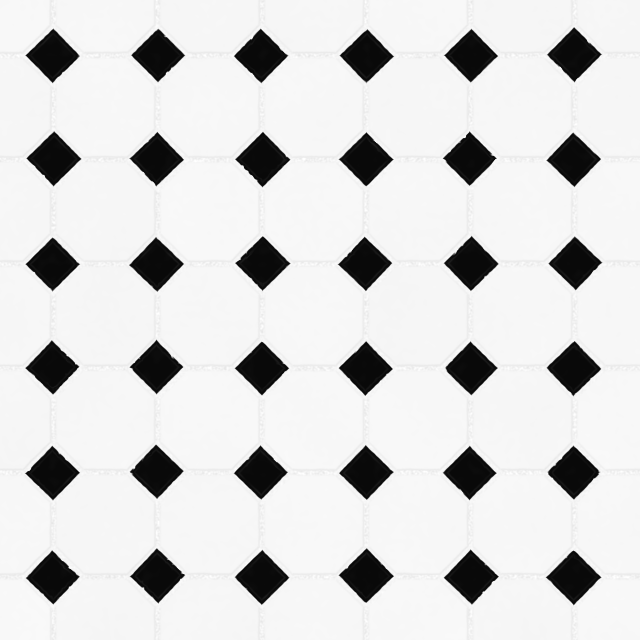
Write a Shadertoy shader that draws this pattern.

```glsl
// White octagon floor tiles with small black diamond insets and pale grainy grout.

const float PITCH         = 0.1629;               // spacing of the diamonds
const vec2  FIRST_CENTER  = vec2(0.0833, 0.0990); // lower left diamond
const float DIAMOND_HALF  = 0.0424;               // half diagonal of the black inset
const float SOCKET_HALF   = 0.0515;               // half diagonal of the gap holding it
const float JOINT_HALF    = 0.0042;               // half width of the straight joints
const float PLACE_JITTER  = 0.0016;
const float TURN_JITTER   = 0.025;
const float JOINT_WOBBLE  = 0.0012;
const float CHIP_DEPTH    = 0.0045;
const float GRAIN_SCALE   = 260.0;
const float GRAIN_AMOUNT  = 0.075;
const vec2  LIGHT_DIR     = vec2(-0.6, 0.8);

const vec3 TILE_COLOR  = vec3(0.968);
const vec3 GROUT_COLOR = vec3(0.955);
const vec3 BLACK_COLOR = vec3(0.034);
const vec3 RIM_COLOR   = vec3(0.105);

vec2 hash22(vec2 p) {
    vec3 q = fract(vec3(p.xyx) * vec3(0.1031, 0.1030, 0.0973));
    q += dot(q, q.yzx + 33.33);
    return fract((q.xx + q.yz) * q.zy);
}

float gradientDot(vec2 corner, vec2 offset) {
    float angle = 6.2832 * hash22(corner).x;
    return dot(vec2(cos(angle), sin(angle)), offset);
}

float gradientNoise(vec2 p) {
    vec2 i = floor(p), f = p - i;
    vec2 u = f * f * f * (f * (f * 6.0 - 15.0) + 10.0);
    vec2 e = vec2(1.0, 0.0);
    float low  = mix(gradientDot(i, f), gradientDot(i + e, f - e), u.x);
    float high = mix(gradientDot(i + e.yx, f - e.yx), gradientDot(i + 1.0, f - 1.0), u.x);
    return mix(low, high, u.y);
}

float diamondDistance(vec2 p, float halfDiagonal) {
    return (abs(p.x) + abs(p.y) - halfDiagonal) * 0.70711;
}

// Distance into the octagon tiles, positive on the tile, negative in the grout.
float octagonDepth(vec2 p) {
    vec2 q = abs(p);
    return min(min(q.x, q.y) - JOINT_HALF, diamondDistance(p, SOCKET_HALF));
}

vec2 cellOffset(vec2 p) {
    return p - PITCH * round(p / PITCH);
}

void mainImage(out vec4 fragColor, in vec2 fragCoord) {
    float pixel = 1.0 / min(iResolution.x, iResolution.y);
    vec2 uv = fragCoord * pixel;
    vec2 p = uv - FIRST_CENTER;

    // Octagon glaze: faint shade per tile and soft clouding
    vec2 tileId = floor(p / PITCH);
    vec3 color = TILE_COLOR + 0.008 * (hash22(tileId + 41.0).x - 0.5);
    color += 0.006 * gradientNoise(uv * 9.0) + 0.004 * gradientNoise(uv * 70.0);

    // Grainy grout with a lit and a shaded side
    vec2 wobble = JOINT_WOBBLE * vec2(gradientNoise(uv * 45.0), gradientNoise(uv * 45.0 + 19.7));
    vec2 jointPos = cellOffset(p + wobble);
    float depth = octagonDepth(jointPos);
    float shifted = octagonDepth(jointPos + LIGHT_DIR * 0.002);
    float slope = clamp((shifted - depth) / 0.002, -1.0, 1.0);
    float socket = 1.0 - smoothstep(-0.002, 0.002, diamondDistance(jointPos, SOCKET_HALF));
    float grain = gradientNoise(uv * GRAIN_SCALE) + 0.5 * gradientNoise(uv * GRAIN_SCALE * 0.45);
    vec3 grout = mix(GROUT_COLOR, TILE_COLOR, 0.7 * socket);
    grout += GRAIN_AMOUNT * mix(1.0, 0.5, socket) * grain;
    color = mix(grout, color, smoothstep(-0.0012 - pixel, 0.0012 + pixel, depth));

    // Rounded tile edge: thin shadow, broken up by the grain
    float edge = exp(-pow(depth / 0.0018, 2.0));
    color -= edge * (0.022 + 0.02 * slope) * (1.0 + grain);

    // Black inset, slightly shifted, turned and chipped
    vec2 insetId = round(p / PITCH);
    vec2 place = hash22(insetId + 7.0) - 0.5;
    vec2 form = hash22(insetId + 83.0) - 0.5;
    float turn = 2.0 * TURN_JITTER * form.x;
    vec2 d = cellOffset(p) - 2.0 * PLACE_JITTER * place;
    d = mat2(cos(turn), sin(turn), -sin(turn), cos(turn)) * d;
    float inset = diamondDistance(d, DIAMOND_HALF + 0.0012 * form.y);
    float wear = gradientNoise(uv * 135.0 + 5.3);
    float chipZone = smoothstep(0.0, 0.35, gradientNoise(uv * 24.0 + 31.0));
    inset += 0.0006 * wear + CHIP_DEPTH * chipZone * max(wear - 0.12, 0.0);

    // Bevelled rim catches a little light around the dark centre
    float rim = exp(-pow((inset + 0.0052) / 0.0016, 2.0));
    rim *= 0.6 + 0.8 * gradientNoise(uv * 38.0 + 11.0);
    vec3 black = mix(BLACK_COLOR, RIM_COLOR, clamp(rim, 0.0, 1.0));
    black += 0.012 * smoothstep(0.0, 0.5, gradientNoise(uv * 55.0 + 3.0));
    black += 0.07 * smoothstep(-0.003, 0.0, inset) * smoothstep(-0.1, 0.5, wear);
    float blackMask = 1.0 - smoothstep(-0.6 * pixel - 0.0003, 0.6 * pixel + 0.0003, inset);
    color = mix(color, black, blackMask);

    fragColor = vec4(clamp(color, 0.0, 1.0), 1.0);
}
```
